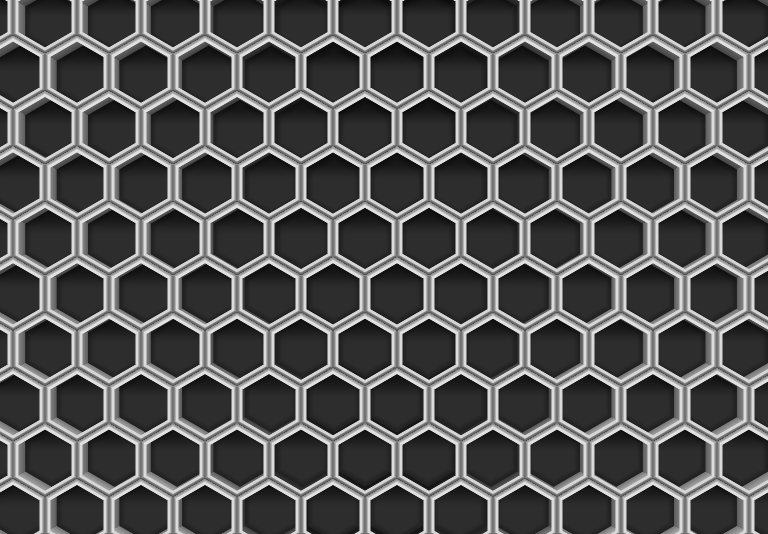
Reproduce this pattern procedurally as a Shadertoy shader.

```glsl
const float CELLS_ACROSS = 12.0;
const vec2 LATTICE = vec2(1.0, 1.7320508);
const vec2 LATTICE_ORIGIN = vec2(0.203, -0.42);
const float OPENING = 0.414;      // apothem of the hole, in cell widths
const float BEVEL_START = 0.458;  // where the flat rim turns into the groove
const float GROOVE = 0.5;
const float PERSPECTIVE = 0.02;   // floor shift per cell of distance from the centre

// Offset from the nearest centre of a pointy-top hexagon lattice
vec2 hexLocal(vec2 p) {
    vec2 a = p - LATTICE * round(p / LATTICE);
    vec2 b = p - LATTICE * (floor(p / LATTICE) + 0.5);
    return dot(a, a) < dot(b, b) ? a : b;
}

// Apothem distance in x, vertical part of the nearest side's normal in y
vec2 hexSide(vec2 p) {
    float slanted = dot(abs(p), vec2(0.5, 0.8660254));
    float upright = abs(p.x);
    return upright > slanted ? vec2(upright, 0.0)
                             : vec2(slanted, 0.866 * sign(p.y));
}

// Dark back plate, shadowed under the top and along the sides
float floorShade(vec2 p, float dist) {
    float topShadow = smoothstep(0.04, 0.38, p.y);
    float contact = smoothstep(0.3, OPENING, dist);
    return mix(0.178, 0.085, topShadow) * (1.0 - 0.28 * contact);
}

// Inner wall, brighter where it is seen from the side
float wallShade(vec2 side, float sideways, float depth) {
    float lit = mix(0.08, 0.48, smoothstep(0.6, 3.2, sideways));
    lit *= 1.0 - 0.3 * side.y;
    return lit * mix(0.75, 1.1, clamp(depth, 0.0, 1.0));
}

// Flat bright rim falling into the groove between cells
float rimShade(vec2 side, float pixel) {
    float flatTop = 0.86 + 0.025 * side.y;
    float t = clamp((side.x - BEVEL_START) / (GROOVE - BEVEL_START), 0.0, 1.0);
    float bevel = mix(0.66, 0.4, t) + 0.12 * side.y;
    float blend = smoothstep(BEVEL_START - 0.6 * pixel, BEVEL_START + 0.6 * pixel, side.x);
    return mix(flatTop, bevel, blend);
}

void mainImage(out vec4 fragColor, in vec2 fragCoord) {
    float pixel = CELLS_ACROSS / iResolution.x;
    vec2 p = (fragCoord - 0.5 * iResolution.xy) * pixel;
    vec2 local = hexLocal(p - LATTICE_ORIGIN);
    vec2 centre = p - local;
    vec2 side = hexSide(local);

    // Recessed floor, drawn toward the middle of the view
    vec2 shift = -centre * PERSPECTIVE;
    vec2 floorPoint = local - shift;
    vec2 floorSide = hexSide(floorPoint);
    float wallWidth = max(length(shift), 0.01);
    float depth = (floorSide.x - OPENING) / wallWidth;
    float wall = wallShade(floorSide, abs(centre.x), depth);
    float wallMask = smoothstep(-0.5 * pixel, 0.5 * pixel, floorSide.x - OPENING);
    float recess = mix(floorShade(floorPoint, floorSide.x), wall, wallMask);

    // Raised frame
    float frameMask = smoothstep(-0.5 * pixel, 0.5 * pixel, side.x - OPENING);
    float shade = mix(recess, rimShade(side, pixel), frameMask);

    fragColor = vec4(vec3(shade), 1.0);
}
```
